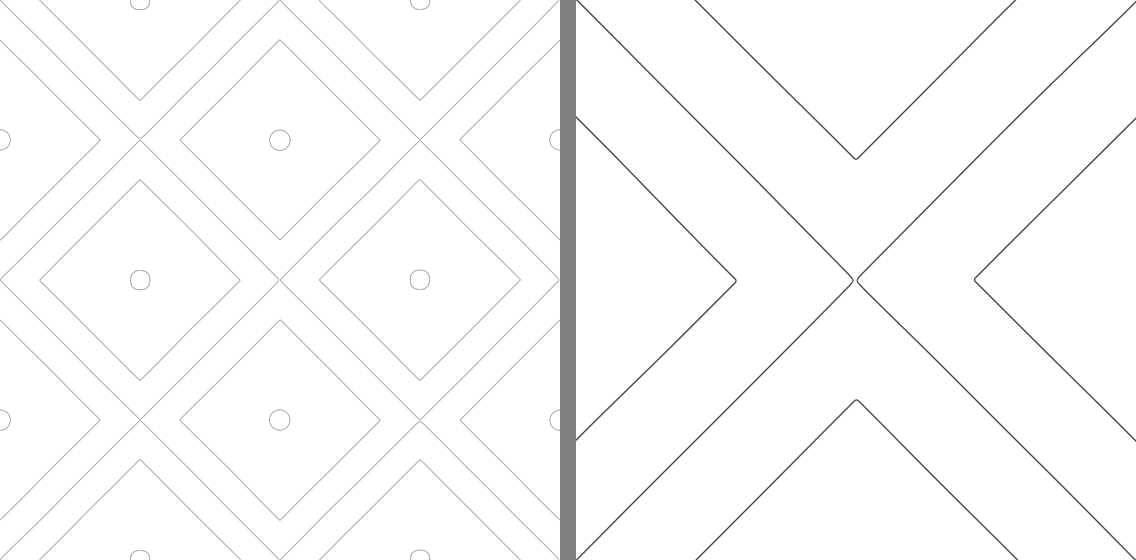
Left, the full canvas; right, a detail of the centre.
Give the GLSL for this pattern, as a Shadertoy shader.

```glsl
// Hairline argyle: a 2 x 2 repeat of interlocking diamonds, each holding a
// smaller diamond and a tiny ring. Every outline is a distance field, bent
// slightly by wrapping noise and stroked with one thin filtered line.

const float PI = 3.14159265;
const float REPEATS = 2.0;
const float LINE_WIDTH = 0.0007;
const float WOBBLE = 0.0006;
const float WOBBLE_CELLS = 12.0;
const vec3 PAPER = vec3(1.0);
const vec3 INK = vec3(0.14);

float hash(vec2 cell, float seed) {
    vec3 q = fract(vec3(cell, seed) * vec3(0.1031, 0.1130, 0.0973));
    q += dot(q, q.yzx + 33.33);
    return fract((q.x + q.y) * q.z);
}

// Value noise in -1..1 that wraps after the given number of cells
float wrapNoise(vec2 uv, float cells, float seed) {
    vec2 p = uv * cells;
    vec2 i = floor(p);
    vec2 f = fract(p);
    f = f * f * (3.0 - 2.0 * f);
    vec2 lo = mod(i, cells);
    vec2 hi = mod(i + 1.0, cells);
    float bottom = mix(hash(lo, seed), hash(vec2(hi.x, lo.y), seed), f.x);
    float top = mix(hash(vec2(lo.x, hi.y), seed), hash(hi, seed), f.x);
    return 2.0 * mix(bottom, top, f.y) - 1.0;
}

// Diagonal lattice whose crossings open into pairs of small rounded tips,
// side by side at whole points and one above the other at half points
float latticeDistance(vec2 p, float opening) {
    vec2 angle = 2.0 * PI * p;
    float field = 0.5 * (cos(angle.y) - cos(angle.x)) - opening;
    float slope = PI * length(sin(angle));
    return field / max(slope, 0.02);
}

float diamondDistance(vec2 p, float halfDiagonal, float rounding) {
    vec2 q = abs(vec2(p.x + p.y, p.x - p.y)) - halfDiagonal;
    q = q * sqrt(0.5) + rounding;
    return length(max(q, 0.0)) + min(max(q.x, q.y), 0.0) - rounding;
}

// Circle at power 2, growing squarer with higher powers
float ringDistance(vec2 p, float radius, float power) {
    vec2 q = pow(abs(p), vec2(power));
    return pow(q.x + q.y, 1.0 / power) - radius;
}

// Share of a soft pixel covered by a line, also when thinner than the pixel
float stroke(float d, float width, float pixel) {
    float reach = 0.8 * pixel;
    return smoothstep(-reach, reach, d + 0.5 * width)
         - smoothstep(-reach, reach, d - 0.5 * width);
}

void mainImage(out vec4 fragColor, in vec2 fragCoord) {
    vec2 uv = fragCoord / iResolution.xy;
    float pixel = 1.0 / min(iResolution.x, iResolution.y);

    // Slightly unsteady outlines
    vec2 bend = vec2(wrapNoise(uv, WOBBLE_CELLS, 3.0),
                     wrapNoise(uv, WOBBLE_CELLS, 17.0));
    vec2 p = (uv + WOBBLE * bend) * REPEATS;

    // Pick the diamond of the even or the odd row around this point
    vec2 even = fract(p + vec2(0.0, 0.5)) - 0.5;
    vec2 odd = fract(p + vec2(0.5, 0.0)) - 0.5;
    bool inEven = abs(even.x) + abs(even.y) < 0.5;
    vec2 local = (inEven ? even : odd) / REPEATS;

    // Outer lattice, inner diamond and central ring
    float lattice = latticeDistance(p, 0.00007) / REPEATS;
    float diamond = diamondDistance(local, inEven ? 0.1797 : 0.1790, 0.0016);
    float ring = ringDistance(local, inEven ? 0.0172 : 0.0182,
                              inEven ? 2.35 : 2.0);
    float nearest = min(abs(lattice), min(abs(diamond), abs(ring)));

    float ink = stroke(nearest, LINE_WIDTH, pixel);
    fragColor = vec4(mix(PAPER, INK, ink), 1.0);
}
```
